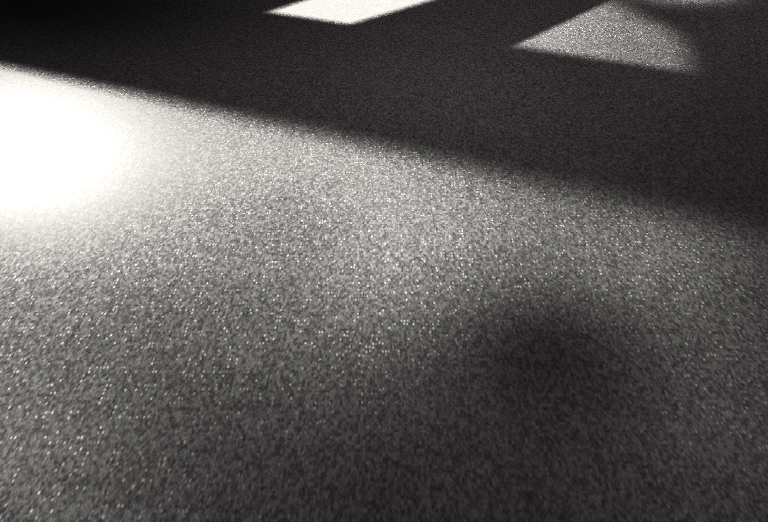
Write a Shadertoy shader that draws this texture.

```glsl
// Rough dark floor raked by window light, with soft shadows and glittering grain.

float hash(vec2 p) {
    vec3 h = fract(vec3(p.xyx) * 0.1031);
    h += dot(h, h.yzx + 33.33);
    return fract((h.x + h.y) * h.z);
}

float noise(vec2 p) {
    vec2 i = floor(p), f = fract(p);
    f = f * f * (3.0 - 2.0 * f);
    return mix(mix(hash(i), hash(i + vec2(1, 0)), f.x),
               mix(hash(i + vec2(0, 1)), hash(i + vec2(1, 1)), f.x), f.y);
}

// Soft elliptical pool of light
float glow(vec2 p, vec2 center, vec2 radius) {
    vec2 d = (p - center) / radius;
    return exp(-dot(d, d));
}

// Soft half plane: 1 on the left of the line from a to b
float leftOf(vec2 p, vec2 a, vec2 b, float blur) {
    vec2 d = normalize(b - a), r = p - a;
    return smoothstep(-blur, blur, d.x * r.y - d.y * r.x);
}

// Sparse round glints, one candidate per cell
float glints(vec2 p) {
    vec2 cell = floor(p);
    vec2 jitter = 0.35 + 0.3 * vec2(hash(cell + 7.1), hash(cell + 19.7));
    float spot = 1.0 - smoothstep(0.15, 0.5, length(fract(p) - jitter));
    return spot * smoothstep(0.78, 1.0, hash(cell + 41.3));
}

float shadowTone(vec2 p) {
    float tone = 0.125 + 0.07 * glow(p, vec2(0.88, 0.82), vec2(0.5, 0.22));
    tone += 0.03 * glow(p, vec2(1.4, 0.95), vec2(0.2, 0.1));
    return tone - 0.1 * glow(p, vec2(0.05, 1.0), vec2(0.45, 0.1));
}

float litTone(vec2 p) {
    float tone = mix(0.23, 0.175, smoothstep(0.2, 1.3, p.x));
    tone += 0.95 * glow(p, vec2(0.02, 0.72), vec2(0.42, 0.24));
    tone += 0.40 * glow(p, vec2(0.80, 0.58), vec2(0.30, 0.20));
    tone += 0.20 * glow(p, vec2(0.60, 0.72), vec2(0.25, 0.12));
    tone += 0.20 * glow(p, vec2(1.22, 0.51), vec2(0.22, 0.15));
    tone += 0.10 * glow(p, vec2(0.50, 0.40), vec2(0.35, 0.20));
    tone += 0.20 * glow(p, vec2(0.00, 0.20), vec2(0.25, 0.30));
    tone += 0.08 * glow(p, vec2(1.38, 0.27), vec2(0.15, 0.20));
    // Darker hollows between the pools
    tone -= 0.13 * glow(p, vec2(1.03, 0.37), vec2(0.18, 0.13));
    tone -= 0.08 * glow(p, vec2(0.58, 0.59), vec2(0.12, 0.10));
    return tone - 0.05 * glow(p, vec2(0.75, 0.00), vec2(0.40, 0.20));
}

void mainImage(out vec4 fragColor, in vec2 fragCoord) {
    vec2 p = fragCoord / iResolution.y;

    // Floor in shadow and in light, divided by a widening penumbra
    float penumbra = mix(0.014, 0.05, p.x / 1.47);
    float lit = leftOf(p, vec2(1.471, 0.555), vec2(0.0, 0.876), penumbra);
    float tone = mix(shadowTone(p), litTone(p), lit);

    // Bright far window patch
    float pane = leftOf(p, vec2(0.513, 0.977), vec2(0.67, 0.953), 0.006)
               * leftOf(p, vec2(0.67, 0.953), vec2(0.828, 1.0), 0.006)
               * leftOf(p, vec2(0.585, 1.0), vec2(0.513, 0.977), 0.006);
    tone = mix(tone, 0.97, pane);

    // Dimmer patch fading to the right
    float dim = leftOf(p, vec2(0.985, 0.912), vec2(1.32, 0.862), 0.010)
              * leftOf(p, vec2(1.32, 0.862), vec2(1.31, 0.93), 0.045)
              * leftOf(p, vec2(1.33, 0.92), vec2(1.16, 1.0), 0.025)
              * leftOf(p, vec2(1.16, 0.994), vec2(0.985, 0.912), 0.006);
    tone = mix(tone, mix(0.68, 0.48, smoothstep(1.0, 1.3, p.x)), dim);
    tone += 0.35 * glow(p, vec2(1.32, 1.005), vec2(0.09, 0.015));

    // Grain in floor perspective, finer with distance
    vec2 ground = 260.0 * vec2(p.x - 0.73, 1.0) / (1.55 - p.y);
    float grain = 0.7 * noise(ground) + 0.5 * noise(ground * 1.9 + 31.0) - 0.6;
    float contrast = 1.0 - 0.85 * smoothstep(0.55, 0.95, tone);
    float sparkle = glints(ground * 0.75) * smoothstep(0.12, 0.42, tone);
    float mottling = noise(p * vec2(7.0, 12.0)) - 0.5;
    tone *= 1.0 + contrast * (0.75 * grain + 0.08 * mottling);
    tone += 0.38 * contrast * sparkle;

    // Cool-rose shadows, faintly warm light
    vec3 tint = mix(vec3(1.05, 0.97, 1.0), vec3(1.01, 1.0, 0.97), smoothstep(0.1, 0.35, tone));
    fragColor = vec4(clamp(tone * tint, 0.0, 1.0), 1.0);
}
```
